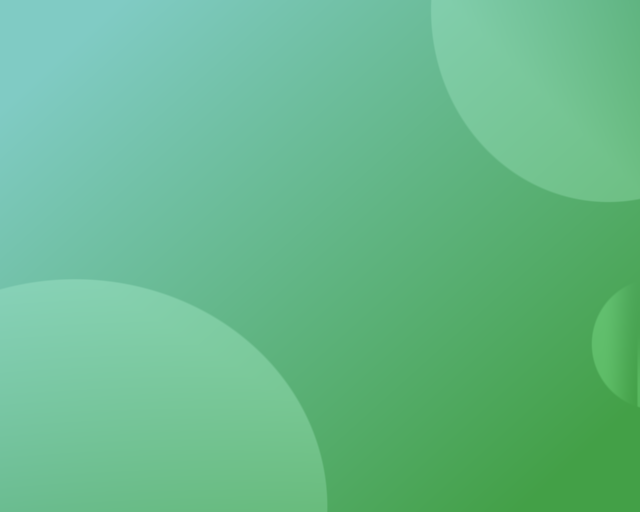
Give the GLSL for this background, as a Shadertoy shader.

```glsl
// Diagonal teal-to-green gradient with three translucent, softly fading bubbles.

const vec3 TEAL = vec3(0.502, 0.796, 0.769);
const vec3 GREEN = vec3(0.263, 0.627, 0.278);
const vec3 MINT = vec3(0.76, 1.0, 0.88);
const vec3 LIME = vec3(0.60, 1.0, 0.65);

// Coverage of an ellipse with an antialiased rim.
float ellipse(vec2 p, vec2 center, vec2 radii) {
    float d = length((p - center) / radii) - 1.0;
    float w = fwidth(d);
    return 1.0 - smoothstep(-w, w, d);
}

// Opacity that changes evenly across the canvas, held between 0 and peak.
float planeFade(vec2 p, float base, vec2 slope, float peak) {
    return clamp(base + dot(p, slope), 0.0, peak);
}

vec3 backdrop(vec2 p) {
    float t = 0.53 * p.x + 0.47 * (1.0 - p.y);
    return mix(TEAL, GREEN, clamp((t - 0.1) / 0.8, 0.0, 1.0));
}

vec3 addBubble(vec3 base, vec3 tint, float mask, float opacity) {
    return mix(base, tint, mask * opacity);
}

// Sideways fade of the small bubble, with a narrow lit strip at the border.
float smallBubbleFade(vec2 p) {
    float body = 0.28 * (1.0 - smoothstep(0.94, 1.0, p.x));
    float strip = 0.24 * (1.0 - smoothstep(0.235, 0.365, p.y));
    return mix(body, strip, smoothstep(0.994, 0.998, p.x));
}

void mainImage(out vec4 fragColor, in vec2 fragCoord) {
    vec2 uv = fragCoord / iResolution.xy;
    vec3 color = backdrop(uv);

    // Large bubble, lower left: clearest at the corner.
    float largeMask = ellipse(uv, vec2(0.117, 0.010), vec2(0.3945, 0.4446));
    float largeFade = planeFade(uv, 0.07, vec2(0.293, 0.396), 0.29);
    color = addBubble(color, MINT, largeMask, largeFade);

    // Middle bubble, upper right: dissolves toward the corner.
    float upperMask = ellipse(uv, vec2(0.9505, 0.980), vec2(0.277, 0.3746));
    float upperFade = planeFade(1.0 - uv, 0.0, vec2(0.83, 0.67), 0.25);
    color = addBubble(color, MINT, upperMask, upperFade);

    // Small bubble, cut by the right border.
    float smallMask = ellipse(uv, vec2(1.0273, 0.328), vec2(0.1026, 0.1283));
    color = addBubble(color, LIME, smallMask, smallBubbleFade(uv));

    fragColor = vec4(color, 1.0);
}
```
